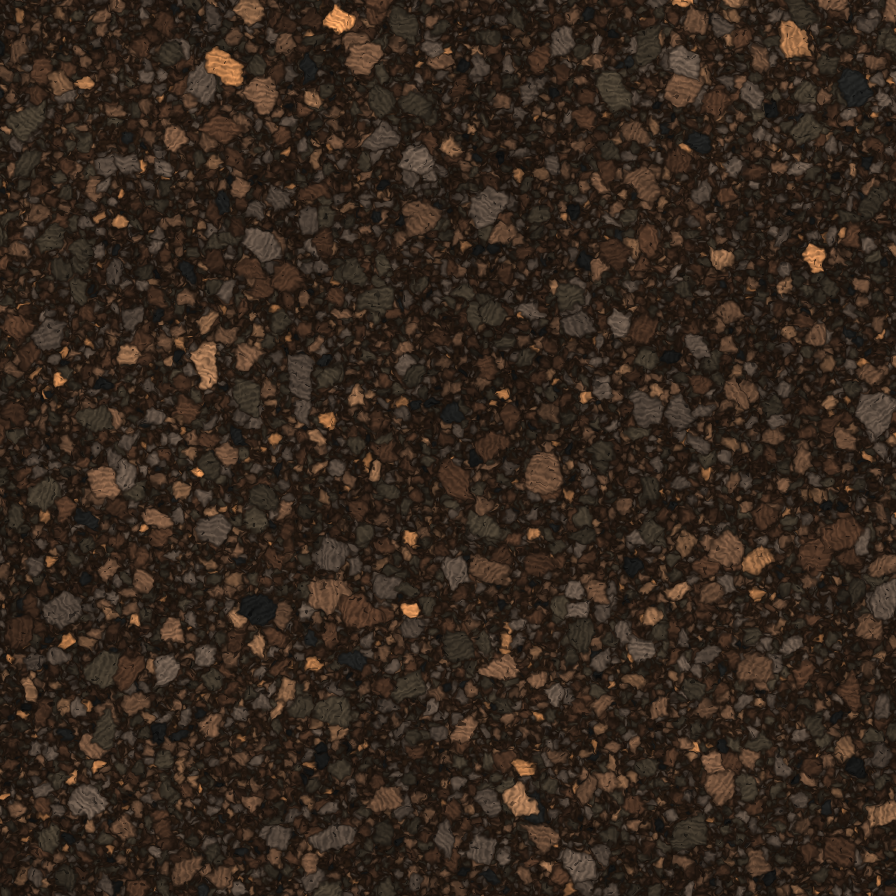
Give the GLSL for this texture, as a Shadertoy shader.

```glsl
// Dark pressed cork: angular chips of many sizes packed over a dark binder.
// Layers of jittered cells each draw one random convex polygon per cell, from
// fine crumbs up to large flakes, with noisy rims, faint growth lines and pits.

#define LAYERS 5
#define FINEST_CELLS 145.0
#define LAYER_RATIO 0.63
#define EDGE_SOFTNESS 0.0013
#define RIM_WIDTH 0.0035
#define GAP_SHADOW 0.6
#define LINE_FREQUENCY 1050.0
#define LINE_STRENGTH 0.13
#define PALE_SHARE 0.022
#define BLACK_SHARE 0.05
#define BRIGHTNESS 1.12

const float TAU = 6.28318;
const vec3 BINDER = vec3(0.125, 0.085, 0.055);
const vec3 BROWN = vec3(0.25, 0.17, 0.12);
const vec3 OLIVE = vec3(0.21, 0.18, 0.14);
const vec3 TAUPE = vec3(0.31, 0.26, 0.22);
const vec3 WARM = vec3(0.36, 0.26, 0.19);
const vec3 TAN = vec3(0.47, 0.34, 0.24);
const vec3 PALE = vec3(0.72, 0.48, 0.29);
const vec3 CHARCOAL = vec3(0.10, 0.10, 0.095);

float hash(vec2 p) {
    return fract(sin(dot(p, vec2(127.1, 311.7))) * 43758.55);
}

float noise(vec2 p) {
    vec2 cell = floor(p), f = fract(p);
    f = f * f * (3.0 - 2.0 * f);
    float low = mix(hash(cell), hash(cell + vec2(1, 0)), f.x);
    float high = mix(hash(cell + vec2(0, 1)), hash(cell + vec2(1, 1)), f.x);
    return mix(low, high, f.y);
}

vec2 direction(float angle) {
    return vec2(cos(angle), sin(angle));
}

// Signed distance to an irregular seven-sided chip
float chipDistance(vec2 p, vec2 id, float radius) {
    float d = -1.0;
    for (int i = 0; i < 7; i++) {
        vec2 key = id + float(i) * vec2(3.7, 1.9);
        float angle = (float(i) + 0.8 * hash(key)) * TAU / 7.0;
        d = max(d, dot(p, direction(angle)) - radius * (0.65 + 0.5 * hash(key + 5.3)));
    }
    return d;
}

vec3 chipColor(float pick, float rarity) {
    if (rarity < PALE_SHARE) return mix(TAN, PALE, 0.4 + 0.6 * pick);
    if (rarity > 1.0 - BLACK_SHARE) return CHARCOAL;
    if (pick < 0.27) return BROWN;
    if (pick < 0.51) return OLIVE;
    if (pick < 0.74) return TAUPE;
    if (pick < 0.93) return WARM;
    return TAN;
}

// Growth lines, mottling and pits on the face of a chip
float chipGrain(vec2 p, vec2 id, float lineAmount) {
    float bend = 5.0 * noise(p * 55.0 + id);
    float phase = dot(p, direction(TAU * hash(id + 8.1))) * LINE_FREQUENCY;
    float lines = sin(phase + bend) * LINE_STRENGTH * lineAmount;
    float mottle = 0.26 * (noise(p * 420.0) - 0.5) + 0.24 * (noise(p * 150.0 + id) - 0.5);
    float pits = smoothstep(0.83, 0.95, noise(p * 230.0 + 31.0));
    return (1.0 + lines + mottle) * (1.0 - 0.5 * pits);
}

// Draws one size of chips over the colour below
vec3 addChips(vec3 color, vec2 p, float cells, float fill, float level, float seed) {
    vec2 grid = p * cells;
    vec2 home = floor(grid);
    for (int y = -1; y <= 1; y++)
    for (int x = -1; x <= 1; x++) {
        vec2 cell = home + vec2(x, y);
        vec2 id = cell + seed;
        if (hash(id + 0.7) > fill) continue;

        // Place, turn and stretch the chip
        vec2 center = cell + 0.15 + 0.7 * vec2(hash(id + 1.3), hash(id + 2.9));
        vec2 axis = direction(TAU * hash(id + 4.1));
        vec2 q = grid - center;
        q = vec2(dot(q, axis), dot(q, vec2(-axis.y, axis.x)));
        float stretch = 1.0 + 0.3 * hash(id + 6.7);
        q *= vec2(1.0 / stretch, stretch);
        float d = chipDistance(q, id, mix(0.27, 0.5, hash(id + 7.9))) / cells;

        // Dark gap around the chip, then its shaded face
        float gap = 1.0 - smoothstep(0.0, 0.0028, d);
        color = mix(color, BINDER * 0.8, GAP_SHADOW * gap);
        vec3 face = chipColor(hash(id + 9.7), hash(id + 11.3));
        face *= BRIGHTNESS * mix(0.82, 1.0, level) * (0.82 + 0.36 * hash(id + 13.1));
        face *= chipGrain(p, id, level);
        face *= mix(0.68, 1.0, smoothstep(0.0, RIM_WIDTH, -d));
        color = mix(color, face, smoothstep(EDGE_SOFTNESS, -EDGE_SOFTNESS, d));
    }
    return color;
}

void mainImage(out vec4 fragColor, in vec2 fragCoord) {
    vec2 p = fragCoord / iResolution.y;

    // Ragged outlines come from bending the plane
    vec2 coarse = vec2(noise(p * 95.0), noise(p * 95.0 + 47.0)) - 0.5;
    vec2 fine = vec2(noise(p * 310.0), noise(p * 310.0 + 71.0)) - 0.5;
    vec2 bent = p + 0.006 * coarse + 0.0028 * fine;

    // Crumbly binder, then chips from fine to large
    vec3 color = BINDER * (0.6 + 0.9 * noise(p * 380.0));
    float cells = FINEST_CELLS;
    for (int i = 0; i < LAYERS; i++) {
        float level = float(i) / float(LAYERS - 1);
        float fill = mix(0.95, 0.27, level);
        color = addChips(color, bent, cells, fill, level, 17.3 * float(i + 1));
        cells *= LAYER_RATIO;
    }

    // Broad uneven tone
    color *= 0.92 + 0.16 * noise(p * 7.0);
    fragColor = vec4(color, 1.0);
}
```
